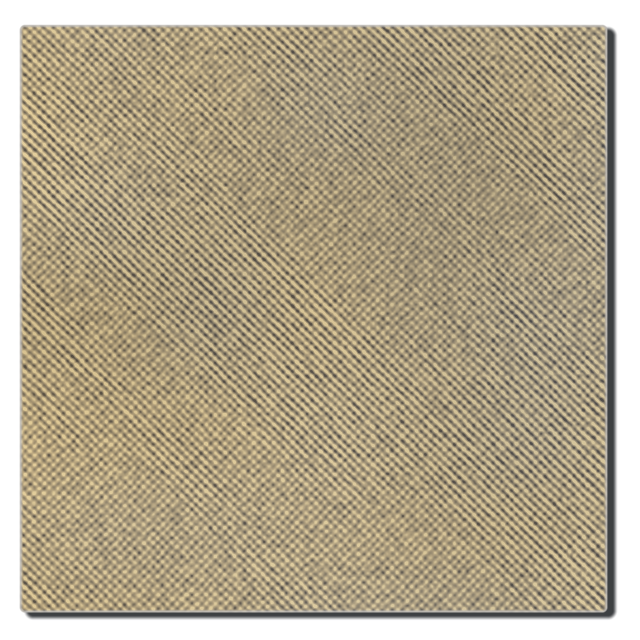
Reproduce this texture procedurally as a WebGL 2 fragment shader.

```glsl
#version 300 es
precision highp float;
// A square of ribbed cloth on white, with a pale rim and a dark soft shadow.
// Two crossed diagonal sine waves form ribs and beads; stretched noise
// varies their strength in broad bands, and fine noise adds fibre grain.
uniform vec2 u_resolution;
out vec4 fragColor;

const float TAU = 6.2831853;

float hash(vec2 p) {
    vec3 q = fract(vec3(p.xyx) * 0.1031);
    q += dot(q, q.yzx + 33.33);
    return fract((q.x + q.y) * q.z);
}

float noise(vec2 p) {
    vec2 cell = floor(p), f = fract(p);
    f = f * f * (3.0 - 2.0 * f);
    float low = mix(hash(cell), hash(cell + vec2(1, 0)), f.x);
    float high = mix(hash(cell + vec2(0, 1)), hash(cell + vec2(1, 1)), f.x);
    return mix(low, high, f.y);
}

float roundedBox(vec2 p, vec2 halfSize, float radius) {
    vec2 d = abs(p) - halfSize + radius;
    return length(max(d, 0.0)) + min(max(d.x, d.y), 0.0) - radius;
}

// Tone of the cloth from 0 (deep groove) to 1 (lit thread)
float weaveTone(vec2 p) {
    float across = 0.97 * p.x + p.y;
    float along = p.x - p.y;

    // Broad diagonal bands where the ribs stand out or fade into beads
    float band = noise(vec2(across * 9.0, along * 1.6) + 20.0);
    band = 0.7 * band + 0.3 * noise(vec2(across * 22.0, along * 4.0) + 50.0);
    float strength = smoothstep(0.25, 0.75, band);

    // Slight wander and uneven thread weight
    float wander = 0.9 * noise(p * 14.0) + 0.7 * noise(p * 45.0 + 7.0);
    float rib = sin(TAU * 68.0 * across + wander);
    float bead = sin(TAU * 68.0 * along + 1.5 * wander);
    float weight = 0.7 + 0.6 * noise(p * 75.0 + 31.0);

    float grain = noise(p * 170.0 + 11.0) + 0.6 * noise(p * 300.0 + 90.0) - 0.8;
    return 0.54 + weight * mix(0.15, 0.36, strength) * rib
        + mix(0.17, 0.11, strength) * bead + 0.30 * grain;
}

vec3 clothColor(vec2 p) {
    float tone = weaveTone(p);
    vec3 color = mix(vec3(0.32, 0.30, 0.28), vec3(0.53, 0.49, 0.41),
                     smoothstep(-0.05, 0.35, tone));
    color = mix(color, vec3(0.66, 0.60, 0.48), smoothstep(0.25, 0.6, tone));
    color = mix(color, vec3(0.83, 0.76, 0.59), smoothstep(0.52, 0.92, tone));

    // Uneven dye: duller through the upper middle, warmer at lower left
    float patches = noise(p * 4.0 + 3.0) - 0.5;
    vec2 fromDull = p - vec2(0.55, 0.7);
    float dull = exp(-12.0 * dot(fromDull, fromDull));
    color *= 1.03 + 0.08 * patches - 0.07 * dull;
    float warmth = 0.02 * (0.5 - p.x) + 0.025 * (noise(p * 6.0 + 40.0) - 0.5);
    return color + vec3(warmth, 0.3 * warmth, -warmth);
}

void main() {
    float shortSide = min(u_resolution.x, u_resolution.y);
    vec2 p = (gl_FragCoord.xy - 0.5 * u_resolution) / shortSide + 0.5;
    float pixel = 1.0 / shortSide;
    vec2 center = vec2(0.490, 0.502);
    float panel = roundedBox(p - center, vec2(0.459), 0.008);

    // Soft shadow, down and to the right
    float shadowEdge = roundedBox(p - center - vec2(0.011, -0.007), vec2(0.459), 0.010);
    float shade = 1.0 - smoothstep(-0.003, 0.006, shadowEdge);
    vec3 color = mix(vec3(1.0), vec3(0.24, 0.25, 0.26), shade);

    // Cloth with a pale bevelled rim
    vec3 cloth = clothColor(p);
    float rim = smoothstep(-0.0055, -0.001, panel);
    cloth = mix(cloth, vec3(0.75, 0.74, 0.73), 0.85 * rim);
    color = mix(color, cloth, 1.0 - smoothstep(-pixel, pixel, panel));
    fragColor = vec4(color, 1.0);
}
```
